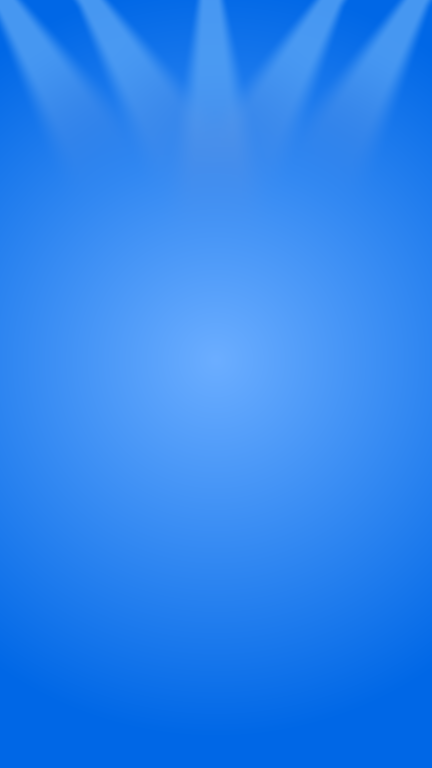
Give the GLSL for this background, as a WebGL 1 fragment shader.

```glsl
precision highp float;
// Blue stage backdrop: a round central glow below five soft spotlight beams.

uniform vec2 u_resolution;

const vec3 DEEP_BLUE = vec3(0.0, 0.405, 0.902);
const vec3 GLOW_BLUE = vec3(0.42, 0.68, 1.0);
const vec3 BEAM_NEAR = vec3(0.36, 0.65, 0.96);
const vec3 BEAM_FAR = vec3(0.40, 0.58, 0.87);
const vec2 GLOW_CENTER = vec2(0.0, 0.531);
const float GLOW_RADIUS = 0.49;

// Linear radial falloff from 1 at the center to 0 at the radius.
float radialGlow(vec2 p, vec2 center, float radius) {
  return clamp(1.0 - length(p - center) / radius, 0.0, 1.0);
}

// Widening cone of light: x holds its coverage, y the distance along it.
vec2 lightBeam(vec2 p, vec2 source, vec2 direction, float reach) {
  vec2 offset = p - source;
  float along = dot(offset, direction);
  float across = abs(offset.x * direction.y - offset.y * direction.x);
  float halfWidth = 0.018 + 0.17 * max(along, 0.0);
  float core = 1.0 - smoothstep(0.45, 1.2, across / halfWidth);
  float fade = 1.0 - smoothstep(0.06, reach, along);
  return vec2(core * fade, along);
}

void main() {
  // Height is one unit; x is zero on the middle axis.
  vec2 p = (gl_FragCoord.xy - vec2(0.5 * u_resolution.x, 0.0)) / u_resolution.y;

  vec3 color = mix(DEEP_BLUE, GLOW_BLUE, radialGlow(p, GLOW_CENTER, GLOW_RADIUS));

  // Beams fan in from the top edge, mirrored about the middle.
  for (int i = 0; i < 5; i++) {
    float slot = float(i) - 2.0;
    float side = sign(slot);
    vec2 source = vec2(-0.007 + 0.045 * side + 0.112 * slot, 1.0);
    vec2 direction = normalize(vec2(0.03 - 0.59 * side, -1.0));
    float reach = mix(0.33, 0.29, abs(side));
    vec2 beam = lightBeam(p, source, direction, reach);
    vec3 tint = mix(BEAM_NEAR, BEAM_FAR, smoothstep(0.08, 0.26, beam.y));
    color = mix(color, tint, 0.76 * beam.x);
  }

  gl_FragColor = vec4(color, 1.0);
}
```
